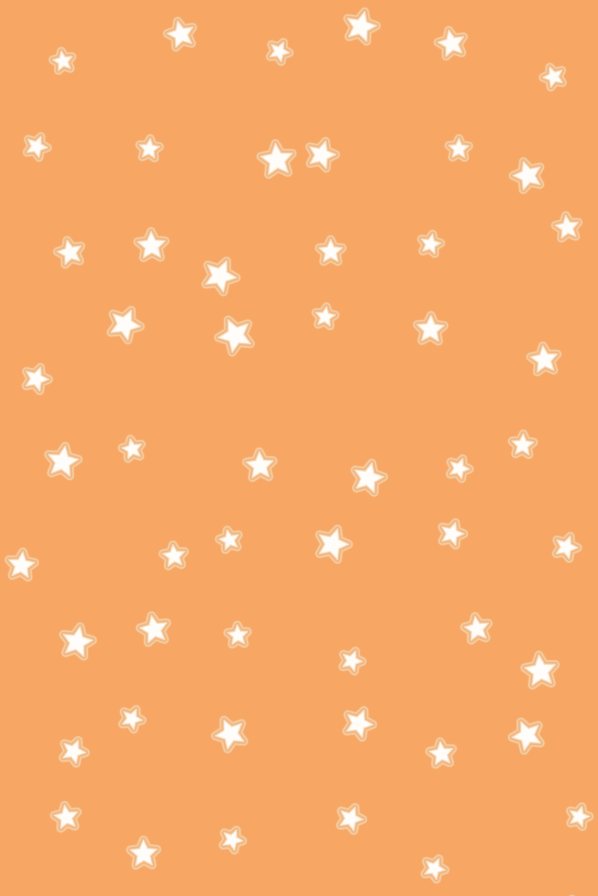
Write a WebGL 2 fragment shader that draws this pattern.

```glsl
#version 300 es
precision highp float;
// Small white stars with soft cream outlines, scattered over a flat orange ground.

uniform vec2 u_resolution;
out vec4 fragColor;

const float PI = 3.14159265;
const float ROWS = 9.0;            // star cells per canvas height

const vec3 ORANGE = vec3(0.970, 0.650, 0.390);
const vec3 TAN    = vec3(0.950, 0.715, 0.500);
const vec3 CREAM  = vec3(0.955, 0.800, 0.630);
const vec3 WHITE  = vec3(0.998, 0.992, 0.975);

// Sine-free hash: two values in 0..1 per cell and seed
vec2 hash2(vec2 cell, float seed) {
    vec3 p = fract(vec3(cell.xyx + seed) * vec3(0.1031, 0.1030, 0.0973));
    p += dot(p, p.yzx + 33.33);
    return fract((p.xx + p.yz) * p.zy);
}

vec2 rotate(vec2 p, float angle) {
    float c = cos(angle), s = sin(angle);
    return vec2(c * p.x - s * p.y, s * p.x + c * p.y);
}

// Signed distance to a five-pointed star, one tip up
float starDistance(vec2 p, float radius, float notchRatio) {
    float sector = 2.0 * PI / 5.0;
    float angle = abs(mod(atan(p.x, p.y) + 0.5 * sector, sector) - 0.5 * sector);
    vec2 q = length(p) * vec2(sin(angle), cos(angle));
    vec2 tip = vec2(0.0, radius);
    vec2 notch = radius * notchRatio * vec2(sin(0.5 * sector), cos(0.5 * sector));
    vec2 edge = notch - tip;
    vec2 w = q - tip;
    float along = clamp(dot(w, edge) / dot(edge, edge), 0.0, 1.0);
    return length(w - edge * along) * sign(edge.x * w.y - edge.y * w.x);
}

// Distance to the nearest star of a jittered grid
float starField(vec2 uv, float rows) {
    vec2 home = floor(uv * rows);
    float nearest = 1.0;
    for (int y = -1; y <= 1; y++) {
        for (int x = -1; x <= 1; x++) {
            vec2 cell = home + vec2(x, y);
            vec2 jitter = hash2(cell, 17.0);
            vec2 look = hash2(cell, 71.0);
            vec2 center = (cell + mix(vec2(0.18), vec2(0.82), jitter)) / rows;
            float radius = mix(0.0112, 0.0190, pow(look.x, 1.8));
            float tilt = (look.y - 0.5) * 0.9;
            float d = starDistance(rotate(uv - center, tilt), radius, 0.48);
            nearest = min(nearest, d);
        }
    }
    return nearest;
}

// Layers from outside in: tan aura, cream rim, white core
vec3 shadeStar(float d, float pixel) {
    float soft = max(0.0018, 0.8 * pixel);
    float aura = 1.0 - smoothstep(0.0052 - soft, 0.0052 + soft, d);
    float rim = 1.0 - smoothstep(0.0, soft, abs(d - 0.0039));
    float core = 1.0 - smoothstep(-soft, soft, d - 0.0002);
    vec3 color = mix(ORANGE, TAN, aura);
    color = mix(color, CREAM, rim);
    return mix(color, WHITE, core);
}

void main() {
    vec2 uv = gl_FragCoord.xy / u_resolution.y;
    float d = starField(uv, ROWS);
    fragColor = vec4(shadeStar(d, 1.0 / u_resolution.y), 1.0);
}
```
